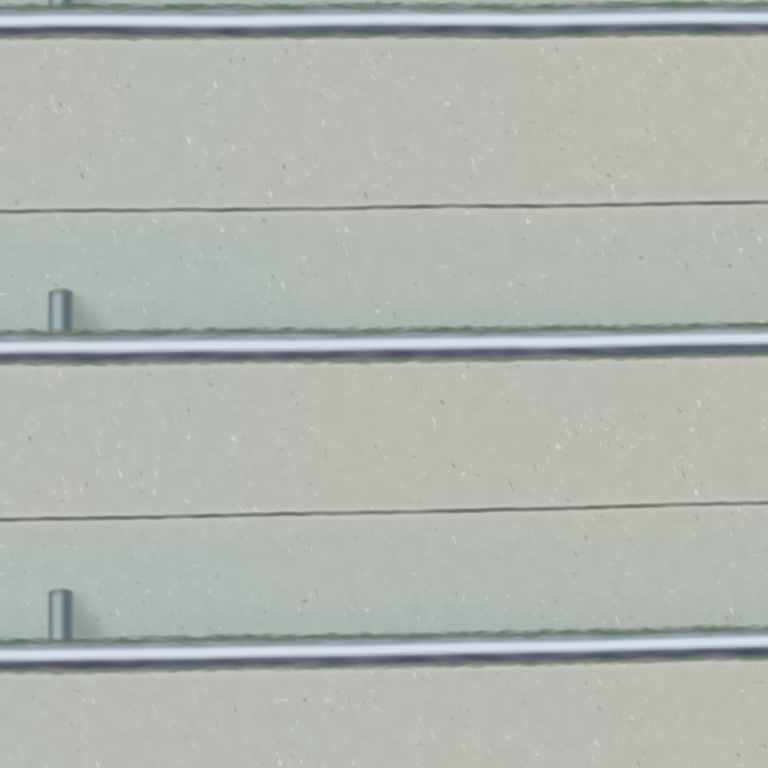
Reproduce this texture procedurally as a Shadertoy shader.

```glsl
// Pale drawer fronts with thin seams and three polished bar handles, slightly tilted.
#define BARS 3
#define FIRST_BAR 0.027
#define BAR_STEP 0.437
#define STEP_SHRINK 0.012
#define SEAM_OFFSET 0.176
#define SEAM_HALF 0.0024
#define POST_X 0.079
#define POST_HALF 0.0160
#define EDGE_SOFT 0.0032
#define GRAIN 0.016
#define SPECKS 0.085

const vec3 PANEL_WARM = vec3(0.735, 0.738, 0.700);
const vec3 PANEL_COOL = vec3(0.700, 0.735, 0.720);
const vec3 RIM_GREEN  = vec3(0.425, 0.470, 0.430);
const vec3 STEEL      = vec3(0.560, 0.610, 0.640);
const vec3 HIGHLIGHT  = vec3(0.840, 0.870, 0.915);
const vec3 UNDERSIDE  = vec3(0.355, 0.360, 0.430);
const vec3 SEAM_DARK  = vec3(0.390, 0.410, 0.390);
const vec3 PALE_EDGE  = vec3(0.785, 0.785, 0.750);
const vec3 POST_SHADE = vec3(0.520, 0.565, 0.550);

vec2 hashGradient(vec2 cell) {
    vec3 p = fract(cell.xyx * vec3(0.1031, 0.1030, 0.0973));
    p += dot(p, p.yzx + 33.33);
    float angle = 6.2832 * fract((p.x + p.y) * p.z);
    return vec2(cos(angle), sin(angle));
}

// Gradient noise, about -0.7 to 0.7
float noise(vec2 p) {
    vec2 i = floor(p), f = fract(p);
    vec2 u = f * f * f * (f * (f * 6.0 - 15.0) + 10.0);
    vec2 e = vec2(1.0, 0.0);
    float low  = mix(dot(hashGradient(i), f), dot(hashGradient(i + e), f - e), u.x);
    float high = mix(dot(hashGradient(i + e.yx), f - e.yx),
                     dot(hashGradient(i + e.xx), f - e.xx), u.x);
    return mix(low, high, u.y);
}

// Soft-edged coverage of the interval lo..hi
float band(float d, float lo, float hi, float soft) {
    return smoothstep(lo - soft, lo + soft, d) * (1.0 - smoothstep(hi - soft, hi + soft, d));
}

// Painted front with faint mottling, grain and small pits
vec3 panel(vec2 p) {
    float mottle = noise(p * vec2(3.0, 4.0) + 7.0);
    vec3 color = mix(PANEL_COOL, PANEL_WARM, clamp(0.45 + 0.5 * p.x + 0.5 * mottle, 0.0, 1.0));
    color += GRAIN * (noise(p * 38.0) + 0.7 * noise(p * 110.0 + 19.0));
    float pits = noise(vec2(p.x + 0.3 * p.y, p.y) * vec2(105.0, 85.0) + 41.0);
    float patches = smoothstep(-0.3, 0.3, noise(p * 17.0 + 3.0));
    color += SPECKS * patches * (smoothstep(0.32, 0.62, pits) - smoothstep(0.34, 0.64, -pits));
    return color;
}

// Standoff post and its slanted shadow; d is measured down from the bar axis
vec3 addPost(vec3 color, float x, float d, float height, float soft) {
    float across = x - POST_X;
    float fall = clamp((d + height) / height, 0.0, 1.0);
    float reach = POST_HALF + 0.014 + 0.055 * fall;
    float shadow = band(d, -height + 0.006, 0.0, 0.006)
                 * smoothstep(0.0, POST_HALF, across)
                 * (1.0 - smoothstep(reach - 0.040, reach + 0.008, across));
    color = mix(color, POST_SHADE, 0.75 * shadow);

    float top = -height + 14.0 * across * across;
    float body = band(across, -POST_HALF, POST_HALF, soft) * band(d, top, 0.0, soft);
    vec3 metal = mix(vec3(0.46, 0.52, 0.52), vec3(0.64, 0.70, 0.71),
                     band(across, -0.010, 0.001, 0.004));
    metal = mix(metal, vec3(0.37, 0.43, 0.45), band(across, 0.005, 0.013, 0.003));
    metal = mix(metal, RIM_GREEN, 0.6 * (1.0 - smoothstep(top, top + 0.012, d)));
    return mix(color, metal, body);
}

// Layered reflections of the round bar, from upper rim to underside
vec3 addBar(vec3 color, float x, float d, float seed, float soft) {
    float smear = noise(vec2(x * 22.0, d * 110.0 + seed * 17.3));
    float ragged = noise(vec2(x * 60.0, d * 160.0 + seed * 31.7));
    float edge = 0.0022 * noise(vec2(x * 9.0, seed * 9.0 + 0.5)) + 0.003 * ragged;
    vec3 rim = RIM_GREEN + smear * vec3(0.16, 0.06, 0.13) + 0.06 * ragged;
    color = mix(color, PALE_EDGE, 0.5 * band(d, 0.026, 0.031, soft));
    color = mix(color, rim, 0.92 * band(d, -0.0205 + edge, 0.0245 + edge, soft * 1.2));
    color = mix(color, STEEL + 0.08 * smear, band(d, -0.0125 + edge, 0.010, soft));
    color = mix(color, HIGHLIGHT, band(d, -0.0058, 0.0060, soft * 1.3));
    return mix(color, UNDERSIDE + 0.10 * smear, band(d, 0.0100, 0.0185 + edge, soft));
}

void mainImage(out vec4 fragColor, in vec2 fragCoord) {
    vec2 uv = fragCoord / iResolution.xy;
    float soft = max(EDGE_SOFT, 0.75 / iResolution.y);
    float x = uv.x, down = 1.0 - uv.y;

    // Lines rise to the right, more so lower down, and wander slightly
    float level = down + mix(x, x * x, 0.4) * (0.004 + 0.0178 * down);
    level += 0.002 * noise(vec2(x * 5.0, down * 2.0));

    vec3 color = panel(uv);
    for (int i = 0; i < BARS; i++) {
        float n = float(i);
        float axis = FIRST_BAR + BAR_STEP * n - STEP_SHRINK * n * n;
        float d = level - axis;

        // Cool tint on the strip above the bar, deepening toward it
        color -= vec3(0.022, 0.004, 0.000) * band(d, -0.150, 0.0, 0.030);
        color -= vec3(0.048, 0.028, 0.022) * band(d, -0.045, 0.0, 0.040);

        // Seam between drawer fronts, with a pale lip
        float s = d + SEAM_OFFSET + 0.0035 * n * x;
        float wear = 0.82 + 0.35 * noise(vec2(x * 26.0, n * 5.0 + 0.5));
        s += 0.0012 * noise(vec2(x * 40.0, n * 3.0 + 0.3));
        color = mix(color, PALE_EDGE, 0.4 * band(s, -0.008, 0.008, soft));
        color = mix(color, SEAM_DARK, wear * band(s, -SEAM_HALF, SEAM_HALF, soft * 0.75));

        color = addPost(color, x, d, 0.064 + 0.0105 * n, soft);
        color = addBar(color, x, d, n + 1.0, soft);
    }
    fragColor = vec4(clamp(color, 0.0, 1.0), 1.0);
}
```
